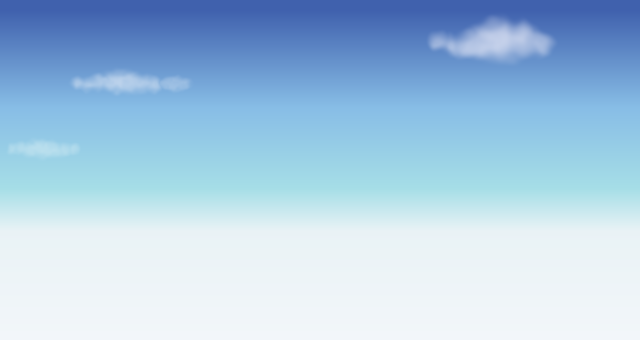
Give the GLSL for this texture, as a Shadertoy shader.

```glsl
// Blue sky fading into a pale haze, with three small soft clouds.

float hash(vec2 p) {
    vec3 q = fract(vec3(p.xyx) * 0.1031);
    q += dot(q, q.yzx + 33.33);
    return fract((q.x + q.y) * q.z);
}

float valueNoise(vec2 p) {
    vec2 cell = floor(p), f = fract(p);
    f = f * f * (3.0 - 2.0 * f);
    return mix(mix(hash(cell), hash(cell + vec2(1, 0)), f.x),
               mix(hash(cell + vec2(0, 1)), hash(cell + 1.0), f.x), f.y);
}

// Vertical gradient; depth runs from 0 at the top to 1 at the bottom
vec3 skyColor(float depth) {
    vec3 color = mix(vec3(0.25, 0.38, 0.68), vec3(0.53, 0.74, 0.90),
                     clamp((depth - 0.03) / 0.285, 0.0, 1.0));
    color = mix(color, vec3(0.65, 0.87, 0.905), clamp((depth - 0.315) / 0.24, 0.0, 1.0));
    color = mix(color, vec3(0.914, 0.95, 0.962), clamp((depth - 0.555) / 0.125, 0.0, 1.0));
    return mix(color, vec3(0.95, 0.965, 0.98), clamp((depth - 0.68) / 0.32, 0.0, 1.0));
}

// Coverage of a row of overlapping puffs, tallest at lean (-1 left, 1 right)
float cloud(vec2 p, vec2 center, vec2 halfSize, float lean, float tail, float seed) {
    vec2 q = (p - center) / halfSize.y;
    float aspect = halfSize.x / halfSize.y;
    q += 0.22 * (vec2(valueNoise(q * 2.5 + seed), valueNoise(q * 2.5 + seed + 40.0)) - 0.5);
    float clear = 1.0;
    for (int i = 0; i < 9; i++) {
        float t = float(i) / 4.0 - 1.0;
        float hump = exp(-2.2 * (t - lean) * (t - lean));
        float radius = mix(tail, 1.0, hump);
        float lift = 0.12 * hump - 0.1 + 0.24 * (hash(vec2(float(i), seed)) - 0.5);
        vec2 puff = vec2(t * (aspect - 0.8 * radius), lift);
        clear *= 1.0 - 0.62 * smoothstep(1.0, 0.1, length(q - puff) / radius);
    }
    return (1.0 - clear) * (0.88 + 0.2 * valueNoise(q * 3.5 + seed));
}

void mainImage(out vec4 fragColor, in vec2 fragCoord) {
    vec2 p = fragCoord / iResolution.y;
    // Horizontal places scale with the canvas width
    p.x *= 1.882 * iResolution.y / iResolution.x;
    vec3 color = skyColor(1.0 - p.y);

    // Large cloud at upper right
    float cover = 0.87 * cloud(p, vec2(1.443, 0.879), vec2(0.187, 0.083), 0.22, 0.42, 3.0);
    color = mix(color, vec3(0.88, 0.90, 0.96), clamp(cover, 0.0, 1.0));

    // Middle cloud and its faint trailing wisp
    cover = 0.8 * cloud(p, vec2(0.343, 0.759), vec2(0.137, 0.046), 0.15, 0.55, 11.0);
    cover = max(cover, 0.38 * cloud(p, vec2(0.512, 0.755), vec2(0.055, 0.03), 0.0, 0.7, 17.0));
    color = mix(color, vec3(0.87, 0.91, 0.96), clamp(cover, 0.0, 1.0));

    // Small pale cloud at the left
    cover = 0.6 * cloud(p, vec2(0.126, 0.562), vec2(0.108, 0.038), 0.0, 0.5, 23.0);
    color = mix(color, vec3(0.86, 0.94, 0.96), clamp(cover, 0.0, 1.0));

    fragColor = vec4(color, 1.0);
}
```
